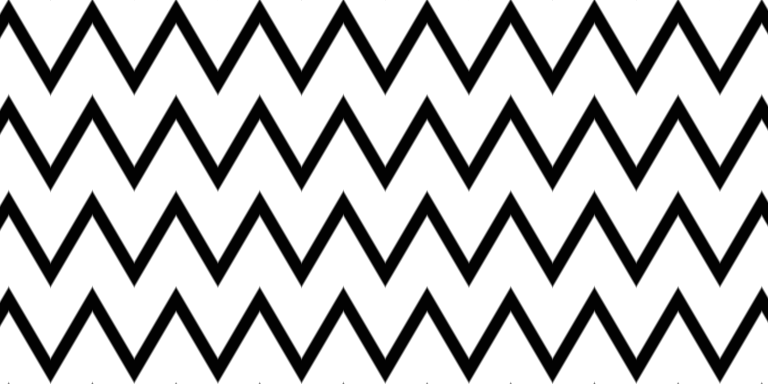
This pattern is drawn by a Shadertoy shader. Its source:

```glsl
// Rows of sharp black zigzag bands on white.
// A triangle wave shifts each column, the rows then repeat vertically,
// and the slope turns the vertical offset into a true band distance.

// Lengths are in canvas heights.
const float ROW_SPACING   = 0.25;    // four rows down
const float ROW_CENTRE    = 0.1276;  // mid-line of the lowest row
const float ZIGZAG_PERIOD = 0.2179;  // about 9.2 peaks across
const float FIRST_PEAK    = 0.0227;  // x of the leftmost peak
const float ZIGZAG_RISE   = 0.186;   // valley to peak along the mid-line
const float BAND_HEIGHT   = 0.063;   // band thickness measured vertically
const float EDGE_SOFTNESS = 0.0072;  // full width of the edge blend

const vec3 PAPER = vec3(1.0);
const vec3 INK   = vec3(0.006);

// Triangle wave: +1 at whole numbers, -1 halfway between.
float triangleWave(float t) {
    return 4.0 * abs(fract(t) - 0.5) - 1.0;
}

// Signed distance to the nearest zigzag band, negative inside.
float zigzagDistance(vec2 p) {
    float midLine = ROW_CENTRE
        + 0.5 * ZIGZAG_RISE * triangleWave((p.x - FIRST_PEAK) / ZIGZAG_PERIOD);

    // Vertical offset from the closest of the repeated rows
    float row = (p.y - midLine) / ROW_SPACING;
    float offset = abs(fract(row + 0.5) - 0.5) * ROW_SPACING;

    // Project onto the normal of the slanted stroke
    float slope = 2.0 * ZIGZAG_RISE / ZIGZAG_PERIOD;
    return (offset - 0.5 * BAND_HEIGHT) * inversesqrt(1.0 + slope * slope);
}

void mainImage(out vec4 fragColor, in vec2 fragCoord) {
    vec2 p = fragCoord / iResolution.y;

    // Keep the blend at least about a pixel wide on small canvases
    float halfEdge = 0.5 * max(EDGE_SOFTNESS, 1.4 / iResolution.y);
    float paperAmount = smoothstep(-halfEdge, halfEdge, zigzagDistance(p));

    fragColor = vec4(mix(INK, PAPER, paperAmount), 1.0);
}
```
